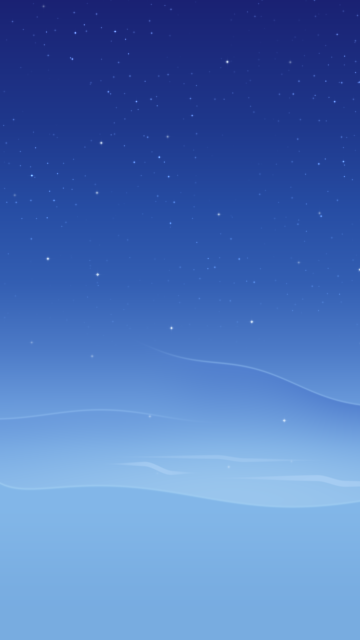
Give the GLSL for this background, as a Shadertoy shader.

```glsl
vec2 hash2(vec2 p) {
    p = vec2(dot(p, vec2(127.1, 311.7)), dot(p, vec2(269.5, 183.3)));
    return fract(sin(p) * 43758.55);
}

float gradientNoise(vec2 p) {
    vec2 i = floor(p), f = fract(p), u = f * f * (3.0 - 2.0 * f);
    vec4 corner;
    for (int k = 0; k < 4; k++) {
        vec2 o = vec2(k & 1, k >> 1);
        corner[k] = dot(hash2(i + o) * 2.0 - 1.0, f - o);
    }
    return mix(mix(corner.x, corner.y, u.x), mix(corner.z, corner.w, u.x), u.y);
}

// Vertical sky gradient, from the horizon to the zenith
vec3 skyColor(float y) {
    float heights[8] = float[](0.22, 0.30, 0.375, 0.453, 0.557, 0.675, 0.80, 1.0);
    vec3 colors[8] = vec3[](
        vec3(0.55, 0.74, 0.92), vec3(0.49, 0.69, 0.90), vec3(0.40, 0.59, 0.85),
        vec3(0.30, 0.48, 0.78), vec3(0.20, 0.37, 0.70), vec3(0.15, 0.30, 0.64),
        vec3(0.12, 0.22, 0.55), vec3(0.10, 0.13, 0.45));
    vec3 col = colors[0];
    for (int i = 1; i < 8; i++)
        col = mix(col, colors[i], clamp((y - heights[i - 1]) / (heights[i] - heights[i - 1]), 0.0, 1.0));
    return col;
}

// One star per grid cell, with a faint cross on the larger ones
float stars(vec2 p, float cell, float radius, float share, float seed) {
    vec2 id = floor(p / cell);
    vec2 pick = hash2(id + seed);
    vec2 d = abs(p - (id + 0.2 + 0.6 * hash2(id + seed + 17.0)) * cell) / radius;
    float cross = exp(-d.x * 3.0 - d.y * 0.9) + exp(-d.y * 3.0 - d.x * 0.9);
    float glow = exp(-dot(d, d)) + 0.35 * cross;
    return glow * step(pick.x, share) * mix(0.25, 1.0, pick.y * pick.y);
}

// Soft cloud streak that drops at its bend and tapers to both ends
float wisp(vec2 uv, vec3 span, float height, float drop, float thickness) {
    float centre = height - drop * smoothstep(span.y - 0.04, span.y + 0.04, uv.x);
    float taper = smoothstep(span.x, span.y, uv.x) * (1.0 - smoothstep(span.y, span.z, uv.x));
    float edge = 1.0 / iResolution.y;
    float halfWidth = thickness * taper;
    return (1.0 - smoothstep(halfWidth - edge, halfWidth + edge, abs(uv.y - centre))) * sqrt(taper);
}

// Hill body fading downward into mist, with a thin bright rim
vec3 mistHill(vec3 col, vec3 fill, float depth, float fade) {
    float edge = 1.0 / iResolution.y;
    float body = smoothstep(-edge, edge, depth) * exp(-max(depth, 0.0) * 22.0);
    col = mix(col, fill, body * fade);
    float rim = exp(-pow(depth / 0.0016, 2.0));
    return mix(col, vec3(0.56, 0.74, 0.94), rim * fade * 0.45);
}

void mainImage(out vec4 fragColor, in vec2 fragCoord) {
    vec2 uv = fragCoord / iResolution.xy;
    vec2 p = fragCoord / iResolution.y;
    float edge = 1.0 / iResolution.y;
    vec3 col = skyColor(uv.y);

    // Clustered dust of small stars
    float cluster = smoothstep(-0.25, 0.3, gradientNoise(p * 7.0));
    float dust = stars(p, 0.032, 0.0015, 0.6, 3.0) + 0.6 * stars(p, 0.021, 0.0012, 0.4, 41.0);
    col += vec3(0.36, 0.46, 0.55) * dust * cluster * smoothstep(0.44, 0.72, uv.y);

    // Distant hills
    float x = uv.x;
    float rightCrest = 0.4635 - 0.154 * (x - 0.405) + 0.007 * sin((x - 0.6) * 14.0);
    col = mistHill(col, vec3(0.32, 0.50, 0.81), rightCrest - uv.y, smoothstep(0.36, 0.62, x));
    float leftCrest = 0.351 + 0.0085 * cos((x - 0.29) * 10.0) - 0.009 * (x - 0.3);
    col = mistHill(col, vec3(0.41, 0.60, 0.86), leftCrest - uv.y, 1.0 - smoothstep(0.3, 0.64, x));

    // Bright mist above the foreground
    vec2 g = (uv - vec2(0.64, 0.225)) / vec2(0.55, 0.075);
    col = mix(col, vec3(0.61, 0.78, 0.93), 0.85 * exp(-dot(g, g)));

    // Cloud streaks
    float cloud = 0.45 * wisp(uv, vec3(0.29, 0.64, 0.92), 0.286, 0.005, 0.003);
    cloud += 0.65 * wisp(uv, vec3(0.28, 0.44, 0.56), 0.275, 0.014, 0.004);
    cloud += 0.70 * wisp(uv, vec3(0.57, 0.92, 1.25), 0.253, 0.009, 0.0048);
    col = mix(col, vec3(0.68, 0.82, 0.96), min(cloud, 0.8));

    // Foreground slope
    float frontCrest = 0.2245 + 0.0165 * cos((x - 0.28) * 5.9) + 0.022 * exp(-x * 18.0);
    float depth = frontCrest - uv.y;
    vec3 slope = mix(vec3(0.47, 0.675, 0.88), vec3(0.51, 0.715, 0.91), smoothstep(0.04, 0.23, uv.y));
    col = mix(col, slope, smoothstep(-edge, edge, depth));
    col = mix(col, vec3(0.63, 0.81, 0.95), 0.6 * exp(-pow(depth / 0.0018, 2.0)));

    // Sparse bright sparkles
    float sparkle = stars(p, 0.105, 0.0020, 0.5, 8.0) * smoothstep(0.22, 0.34, uv.y);
    col = mix(col, vec3(0.88, 0.94, 1.0), min(sparkle, 1.0) * 0.85);

    fragColor = vec4(clamp(col, 0.0, 1.0), 1.0);
}
```
